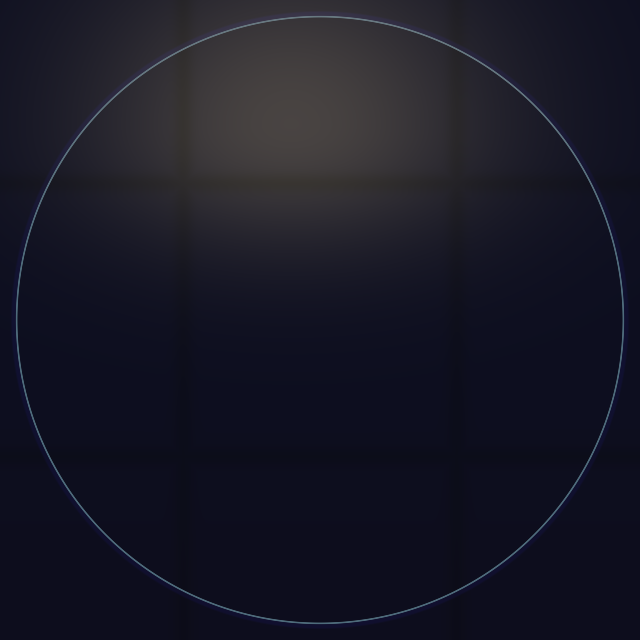
Reproduce this background procedurally as a Shadertoy shader.

```glsl
// A thin pale ring on deep navy, with a warm haze in its upper part and faint dark grid bands.

// Wide soft haze that fades faster below its centre than above it.
float haze(vec2 p) {
    vec2 q = p - vec2(0.455, 0.805);
    q /= vec2(0.325, q.y < 0.0 ? 0.19 : 0.28);
    return exp(-dot(q, q));
}

// Two soft bands per axis, mirrored about the canvas centre.
float gridBands(vec2 p) {
    vec2 offset = (abs(p - 0.5) - 0.2135) / 0.015;
    vec2 band = exp(-offset * offset);
    return max(band.x, band.y);
}

void mainImage(out vec4 fragColor, in vec2 fragCoord) {
    float scale = min(iResolution.x, iResolution.y);
    vec2 p = (fragCoord - 0.5 * iResolution.xy) / scale + 0.5;
    float pixel = 1.0 / scale;

    // Navy base and warm haze
    vec3 navy = mix(vec3(0.052, 0.052, 0.113), vec3(0.050, 0.055, 0.122), smoothstep(0.0, 0.5, p.y));
    vec3 color = mix(navy, vec3(0.285, 0.265, 0.258), haze(p));

    // Grid bands dim blue the most
    color *= mix(vec3(1.0), vec3(0.93, 0.93, 0.84), gridBands(p));

    // Blue rim outside the ring
    float d = length(p - 0.5) - 0.474;
    float rim = smoothstep(-0.001, 0.001, d) * (1.0 - smoothstep(0.006, 0.010, d));
    color += vec3(0.012, 0.008, 0.066) * rim;

    // Thin ring, slightly brighter towards the top
    float line = 1.0 - smoothstep(0.0013 - 0.5 * pixel, 0.0013 + 0.5 * pixel, abs(d));
    vec3 ringColor = mix(vec3(0.32, 0.44, 0.50), vec3(0.42, 0.49, 0.52), smoothstep(0.5, 1.0, p.y));
    color = mix(color, ringColor, 0.95 * line);

    fragColor = vec4(color, 1.0);
}
```
